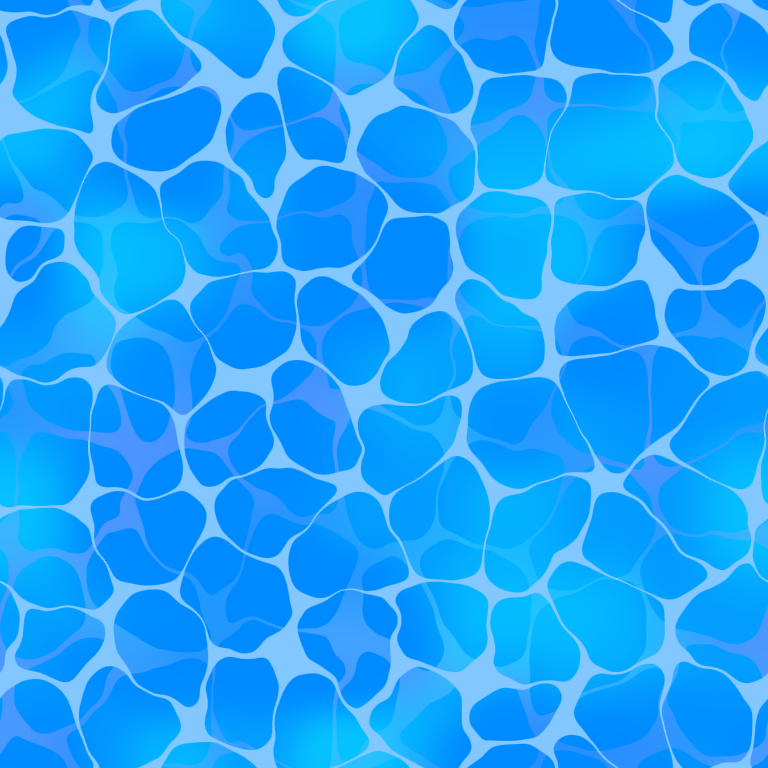
This texture is drawn by a Shadertoy shader. Its source:

```glsl
// Sunlit pool water: a bright web of caustic lines over a faint second web.
// Each web is a soft Voronoi diagram whose seams swell where cells meet,
// bent by wrapping noise and laid on a drifting blue gradient. It tiles.

#define WEB_CELLS 8.0      // cells across, bright web
#define VEIL_CELLS 7.0     // cells across, faint web
#define JITTER 0.8         // irregularity of the cell centres
#define SHARPNESS 4.7      // higher gives thinner seams
#define WEB_LEVEL 0.67     // below log(2) keeps the seams unbroken
#define VEIL_LEVEL 0.66
#define WOBBLE 0.028       // bending of the seams
#define DEEP vec3(0.0, 0.54, 1.0)
#define AQUA vec3(0.02, 0.76, 1.0)
#define VIOLET vec3(0.32, 0.58, 1.0)
#define FOAM vec3(0.51, 0.78, 1.0)

float hash(vec2 p, float seed) {
    return fract(sin(dot(p, vec2(127.1, 311.7)) + seed * 74.7) * 43758.5453);
}

// Value noise that repeats after one canvas; period is a whole number.
float noise(vec2 uv, float period, float seed) {
    vec2 p = uv * period;
    vec2 i = floor(p);
    vec2 f = p - i;
    f = f * f * f * (f * (f * 6.0 - 15.0) + 10.0);
    vec2 a = mod(i, period);
    vec2 b = mod(i + 1.0, period);
    return mix(mix(hash(a, seed), hash(vec2(b.x, a.y), seed), f.x),
               mix(hash(vec2(a.x, b.y), seed), hash(b, seed), f.x), f.y);
}

// Two octaves of wrapping displacement.
vec2 wobble(vec2 uv, float seed) {
    vec2 coarse = vec2(noise(uv, 15.0, seed), noise(uv, 15.0, seed + 1.0));
    vec2 fine = vec2(noise(uv, 31.0, seed + 2.0), noise(uv, 31.0, seed + 3.0));
    return WOBBLE * (coarse - 0.5 + 0.4 * (fine - 0.5));
}

// Log of the number of cells sharing a point: 0 inside, log(2) on a seam.
float seams(vec2 uv, float cells, float seed) {
    vec2 p = (uv + wobble(uv, seed)) * cells;
    vec2 home = floor(p);
    float total = 0.0;
    float nearest = 100.0;
    for (int y = -2; y <= 2; y++) {
        for (int x = -2; x <= 2; x++) {
            vec2 cell = home + vec2(x, y);
            vec2 id = mod(cell, cells);
            vec2 jitter = vec2(hash(id, seed + 4.0), hash(id, seed + 5.0)) - 0.5;
            vec2 toCentre = cell + 0.5 + JITTER * jitter - p;
            float d = dot(toCentre, toCentre);
            nearest = min(nearest, d);
            total += exp(-SHARPNESS * d);
        }
    }
    return log(total) + SHARPNESS * nearest;
}

// Antialiased step.
float cover(float value, float level) {
    float w = max(fwidth(value), 0.0001) * 0.7;
    return smoothstep(level - w, level + w, value);
}

void mainImage(out vec4 fragColor, in vec2 fragCoord) {
    vec2 uv = fragCoord / iResolution.xy;

    // Water body: broad pools of aqua in deep blue
    float glow = 0.65 * noise(uv, 6.0, 11.0) + 0.35 * noise(uv, 9.0, 12.0);
    glow = smoothstep(0.25, 0.88, glow);
    vec3 color = mix(DEEP, AQUA, glow);

    // Faint web, violet in deep water and pale aqua in the glow
    float veil = cover(seams(uv, VEIL_CELLS, 21.0), VEIL_LEVEL);
    float hue = smoothstep(0.2, 0.8, 0.5 * glow + 0.6 * noise(uv, 5.0, 13.0));
    float strength = mix(0.45, 1.0, noise(uv, 7.0, 14.0));
    vec3 veilColor = mix(VIOLET, mix(AQUA, FOAM, 0.35), hue);
    color = mix(color, veilColor, veil * strength);

    // Bright web on top
    float web = cover(seams(uv, WEB_CELLS, 37.0), WEB_LEVEL);
    color = mix(color, FOAM, web);

    fragColor = vec4(color, 1.0);
}
```
